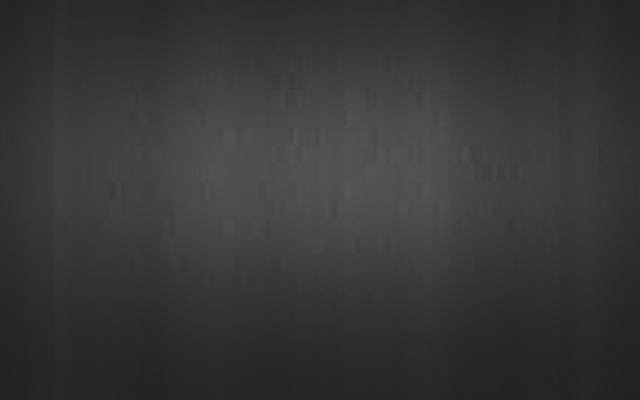
Reproduce this background procedurally as a Shadertoy shader.

```glsl
#define GLOW_CENTER vec2(0.50, 0.575)
#define GLOW_SIZE vec2(0.36, 0.23)
#define BASE_GRAY 0.143
#define GLOW_GRAY 0.180
#define BAND_PERIOD 0.28
#define BAND_PEAK 0.35
#define BAND_DEPTH 0.022
#define STREAK_DEPTH 0.13
#define PATCH_GRID vec2(35.5, 22.0)
#define PATCH_DEPTH 0.13
#define PATCH_SHARE 0.36

const float TAU = 6.2831853;

float hash(vec2 p) {
    return fract(sin(dot(p, vec2(127.1, 311.7))) * 43758.5453);
}

// Smooth one-dimensional noise, centred on zero
float lineNoise(float x, float seed) {
    float cell = floor(x);
    float blend = smoothstep(0.0, 1.0, fract(x));
    return mix(hash(vec2(cell, seed)), hash(vec2(cell + 1.0, seed)), blend) - 0.5;
}

// Vertical brushing from broad to narrow
float brushedStreaks(float x) {
    float sum = 0.0;
    float weight = 0.5;
    float frequency = 12.0;
    for (int i = 0; i < 4; i++) {
        sum += weight * lineNoise(x * frequency, float(i) + 3.0);
        frequency *= 2.1;
        weight *= 0.65;
    }
    return sum;
}

// Short fine streaks confined to scattered cells
float streakPatches(vec2 uv) {
    vec2 grid = uv * PATCH_GRID;
    vec2 cell = floor(grid);
    vec2 cellPos = fract(grid);
    vec2 toEdge = min(cellPos, 1.0 - cellPos);
    vec2 softness = 1.5 * PATCH_GRID / iResolution.xy;
    vec2 cellMask = smoothstep(vec2(0.0), softness, toEdge);
    float chosen = step(1.0 - PATCH_SHARE, hash(cell + 17.0));
    float fineStreak = lineNoise(uv.x * 145.0, 41.0 + mod(cell.y, 5.0));
    return chosen * cellMask.x * cellMask.y * fineStreak;
}

void mainImage(out vec4 fragColor, in vec2 fragCoord) {
    vec2 uv = fragCoord / iResolution.xy;

    // Broad oval glow
    vec2 offset = (uv - GLOW_CENTER) / GLOW_SIZE;
    float glow = exp(-0.5 * dot(offset, offset));
    float gray = BASE_GRAY + GLOW_GRAY * glow;

    // Soft vertical bands, then brushed detail
    float band = cos(TAU * (uv.x - BAND_PEAK) / BAND_PERIOD);
    float detail = BAND_DEPTH * band + STREAK_DEPTH * brushedStreaks(uv.x);
    detail += PATCH_DEPTH * smoothstep(0.1, 0.7, glow) * streakPatches(uv);
    gray *= 1.0 + detail;

    // Darker strips at both sides
    float inner = smoothstep(0.083, 0.087, uv.x) * (1.0 - smoothstep(0.870, 0.876, uv.x));
    gray *= mix(0.95, 1.0, inner);

    fragColor = vec4(vec3(gray), 1.0);
}
```
